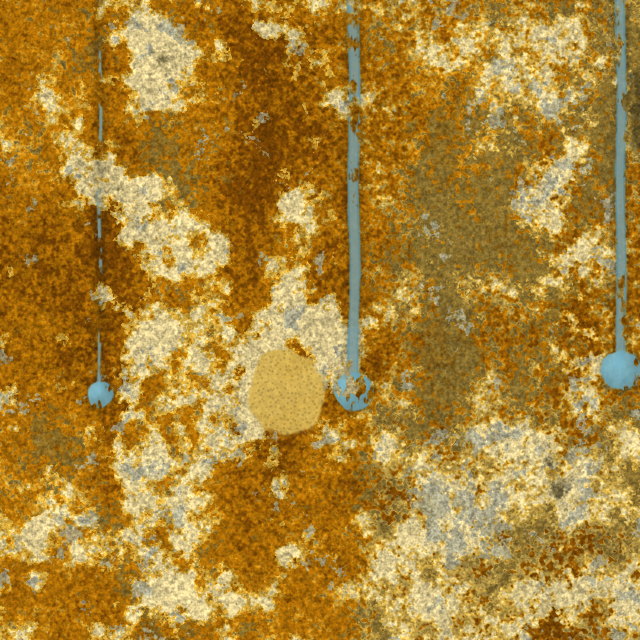
Give the GLSL for this texture, as a Shadertoy shader.

```glsl
// Weathered ochre plaster wall with flaking lime, moss stains and blue paint drips

const vec3 DARK_RUST = vec3(0.47, 0.27, 0.02);
const vec3 RUST = vec3(0.66, 0.42, 0.03);
const vec3 OCHRE = vec3(0.77, 0.54, 0.11);
const vec3 GOLD = vec3(0.81, 0.65, 0.24);
const vec3 CREAM = vec3(0.86, 0.79, 0.57);
const vec3 KHAKI = vec3(0.66, 0.57, 0.30);
const vec3 OLIVE = vec3(0.45, 0.36, 0.14);
const vec3 GREY = vec3(0.62, 0.62, 0.54);
const vec3 SOOT = vec3(0.24, 0.21, 0.11);
const vec3 BLUE = vec3(0.41, 0.61, 0.67);
const vec3 PALE_BLUE = vec3(0.50, 0.74, 0.82);

float hash(vec2 p) {
    vec3 q = fract(p.xyx * 0.1031);
    q += dot(q, q.yzx + 33.33);
    return fract((q.x + q.y) * q.z);
}

float valueNoise(vec2 p) {
    vec2 i = floor(p), f = fract(p);
    f = f * f * (3.0 - 2.0 * f);
    return mix(mix(hash(i), hash(i + vec2(1, 0)), f.x),
               mix(hash(i + vec2(0, 1)), hash(i + vec2(1, 1)), f.x), f.y);
}

// Signed layered noise, roughly -1 to 1
float layers(vec2 p, int octaves, float gain) {
    float sum = 0.0, total = 0.0, weight = 1.0;
    for (int i = 0; i < octaves; i++) {
        sum += weight * (valueNoise(p) - 0.5);
        total += weight;
        weight *= gain;
        p = mat2(1.6, 1.2, -1.2, 1.6) * p + 17.3;
    }
    return 5.0 * sum / total;
}

// Cellular noise: distance to the nearest point, and that point's random id
vec2 cells(vec2 p) {
    vec2 base = floor(p), best = vec2(9.0, 0.0);
    for (int y = -1; y <= 1; y++)
    for (int x = -1; x <= 1; x++) {
        vec2 c = base + vec2(x, y);
        vec2 point = c + vec2(hash(c), hash(c + 71.7));
        float d = length(p - point);
        if (d < best.x) best = vec2(d, hash(c + 33.1));
    }
    return best;
}

// Soft elliptical region
float spot(vec2 p, vec2 centre, vec2 size) {
    vec2 d = (p - centre) / size;
    return exp(-dot(d, d));
}

// A painted run from the top edge down to a round bulb; wear removes paint
vec3 paintDrip(vec3 wall, vec2 p, vec2 bulb, float width, float radius, float wear) {
    float patchy = layers(p * vec2(45.0, 24.0) + bulb * 40.0, 4, 0.65);
    float across = abs(p.x - bulb.x + 0.0015 * sin(p.y * 23.0 + bulb.x * 30.0));
    float stem = max(across - width, bulb.y - p.y) + 0.0012 * patchy;
    float ball = length(p - bulb) - radius + 0.002 * patchy;
    float stemMask = smoothstep(0.002, -0.002, stem) * smoothstep(wear - 0.3, wear + 0.3, patchy);
    float ballMask = smoothstep(0.002, -0.002, ball) * smoothstep(-0.75, -0.35, patchy);
    float rim = smoothstep(width * 0.45, width * 0.8, across);
    vec3 stemColour = mix(mix(BLUE, GREY, 0.4), BLUE * 0.95, rim);
    float shine = spot(p, bulb + radius * vec2(-0.4, 0.3), vec2(radius * 0.7));
    vec3 ballColour = mix(BLUE, PALE_BLUE, clamp(shine + 0.3 * patchy, 0.0, 1.0));
    wall *= 1.0 - 0.18 * smoothstep(0.012, 0.0, min(stem, ball));
    wall = mix(wall, stemColour, 0.88 * stemMask);
    return mix(wall, ballColour, 0.92 * ballMask);
}

void mainImage(out vec4 fragColor, in vec2 fragCoord) {
    vec2 p = fragCoord / iResolution.y;
    float broad = layers(p * vec2(7.0, 3.5) + 3.0, 5, 0.6);
    float flake = layers(p * 13.0 + 40.0, 6, 0.72);
    float fine = layers(p * 130.0 + 9.0, 2, 0.9);
    float right = smoothstep(0.50, 0.62, p.x);
    float lowRight = right * smoothstep(0.40, 0.22, p.y);

    // Rust ground, darkest in vertical bands
    float band = spot(p, vec2(0.38, 0.78), vec2(0.06, 0.30))
               + 0.7 * spot(p, vec2(0.17, 0.55), vec2(0.03, 0.60));
    float tone = 0.55 + 0.30 * broad + 0.25 * fine + 0.2 * flake - 0.4 * band;
    vec3 colour = mix(DARK_RUST, RUST, smoothstep(-0.1, 0.5, tone));
    colour = mix(colour, OCHRE, smoothstep(0.65, 1.0, tone + 0.22 * right));

    // Grainy khaki weathering
    float moss = mix(-0.85, 0.02, right) + 0.6 * broad + 0.45 * fine + 0.25 * flake
               + 0.9 * spot(p, vec2(0.49, 0.78), vec2(0.06, 0.25))
               + 0.5 * spot(p, vec2(0.25, 0.50), vec2(0.06, 0.50))
               - 0.6 * spot(p, vec2(0.72, 0.82), vec2(0.10, 0.16))
               + 0.5 * lowRight;
    colour = mix(colour, KHAKI, 0.9 * smoothstep(-0.1, 0.3, moss));
    float damp = broad - 0.5 * flake + 0.5 * fine + 0.5 * right
               + 0.5 * spot(p, vec2(0.68, 0.42), vec2(0.10, 0.20));
    colour = mix(colour, OLIVE, 0.75 * smoothstep(0.9, 1.4, damp));

    // Flaking lime: gold fringe around cream islands
    vec2 chip = cells(p * 15.0 + 0.05 * flake);
    float lime = flake - 0.12 - 0.3 * smoothstep(0.18, 0.05, p.x) - 0.5 * band
               + 0.8 * step(0.82, chip.y) * smoothstep(0.45, 0.1, chip.x) * (1.0 - right)
               + 0.5 * spot(p, vec2(0.23, 0.45), vec2(0.07, 0.60))
               + 0.6 * spot(p, vec2(0.20, 0.95), vec2(0.05, 0.08))
               + 0.7 * spot(p, vec2(0.26, 0.04), vec2(0.08, 0.10))
               + 0.5 * spot(p, vec2(0.50, 0.62), vec2(0.06, 0.22))
               + 1.1 * spot(p, vec2(0.44, 0.40), vec2(0.085, 0.095))
               + 1.1 * spot(p, vec2(0.89, 0.52), vec2(0.05, 0.22))
               + 0.4 * spot(p, vec2(0.89, 0.90), vec2(0.06, 0.25))
               - 0.35 * spot(p, vec2(0.68, 0.62), vec2(0.10, 0.30))
               - 0.4 * spot(p, vec2(0.49, 0.12), vec2(0.07, 0.14))
               + 0.45 * lowRight;
    float soften = 0.12 * right;
    float limeGrain = lime + 0.2 * right * fine;
    colour = mix(colour, GOLD, 0.9 * smoothstep(0.18 - soften, 0.34 + soften, limeGrain));
    colour = mix(colour, CREAM, 0.95 * smoothstep(0.44 - soften, 0.62 + soften, limeGrain));
    float ash = layers(p * 22.0 + 80.0, 5, 0.75) + 0.35 * lowRight + 0.3 * lime;
    colour = mix(colour, GREY, 0.75 * smoothstep(0.8, 1.05, ash));

    // Sooty stains, mostly near the right edge
    float soot = 0.6 * flake + 1.1 * spot(p, vec2(1.0, 0.84), vec2(0.025, 0.13))
               + 0.9 * spot(p, vec2(0.95, 0.54), vec2(0.03, 0.06))
               + 0.8 * spot(p, vec2(0.87, 0.26), vec2(0.03, 0.07))
               + 0.9 * spot(p, vec2(0.03, 0.50), vec2(0.025, 0.03));
    colour = mix(colour, SOOT, 0.75 * smoothstep(0.65, 1.2, soot));

    // Smooth yellow patch with tiny pits
    float patchEdge = length(p - vec2(0.447, 0.385)) - 0.06 + 0.010 * layers(p * 14.0, 4, 0.5);
    float pit = smoothstep(0.35, 0.1, cells(p * 120.0).x);
    vec3 patchColour = vec3(0.84, 0.70, 0.33) * (1.0 - 0.13 * pit);
    float patchMask = smoothstep(0.004, -0.004, patchEdge);
    colour = mix(colour, patchColour, 0.95 * patchMask);

    // Sandy surface relief
    float relief = layers(p * 200.0 + 5.0, 2, 0.8);
    colour *= 1.0 + (0.13 * relief + 0.04 * broad) * (1.0 - 0.7 * patchMask);

    // Blue drips
    colour = paintDrip(colour, p, vec2(0.156, 0.384), 0.0035, 0.021, 0.15);
    colour = paintDrip(colour, p, vec2(0.553, 0.388), 0.0090, 0.030, -0.55);
    colour = paintDrip(colour, p, vec2(0.970, 0.422), 0.0080, 0.031, -0.60);
    fragColor = vec4(clamp(colour, 0.0, 1.0), 1.0);
}
```
